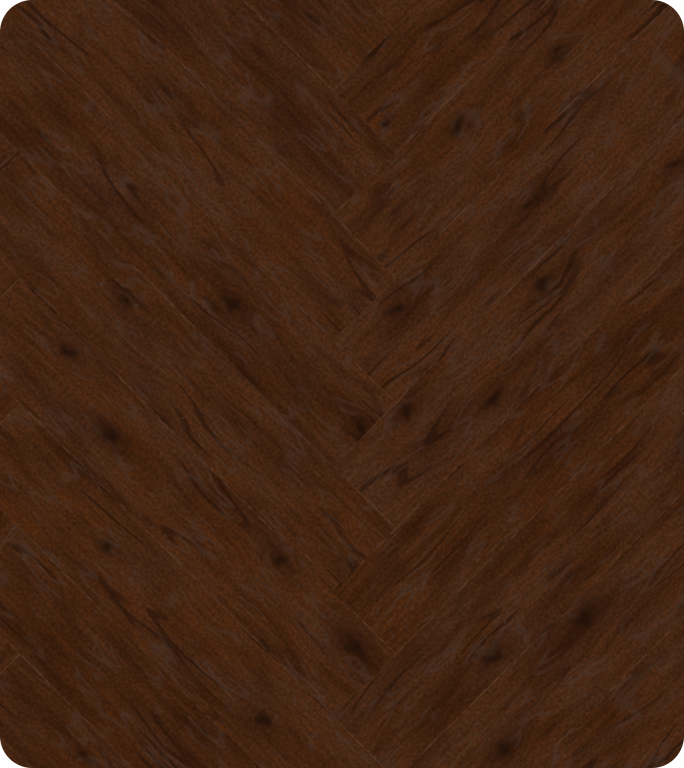
This texture is drawn by a Shadertoy shader. Its source:

```glsl
// Dark stained oak herringbone floor with grain, knots and fine seams on a rounded panel.

const float PLANK_RATIO = 6.0;              // plank length in plank widths
const float HALF_STEP = 0.0816;             // half the vertical repeat, in canvas heights
const vec2 LAYOUT_ORIGIN = vec2(0.026, 0.199);
const float CORNER_RADIUS = 0.042;

const vec3 DEEP_BROWN = vec3(0.200, 0.096, 0.038);
const vec3 WARM_BROWN = vec3(0.285, 0.147, 0.060);
const vec3 ASH_BROWN = vec3(0.280, 0.160, 0.094);
const vec3 KNOT_COLOR = vec3(0.120, 0.057, 0.028);
const vec3 SEAM_COLOR = vec3(0.355, 0.240, 0.180);
const vec3 PORE_COLOR = vec3(0.290, 0.225, 0.200);

vec2 hash2(vec2 p) {
    vec3 q = fract(p.xyx * vec3(0.1031, 0.1030, 0.0973));
    q += dot(q, q.yzx + 33.33);
    return fract((q.xx + q.yz) * q.zy);
}

float cornerSlope(vec2 cell, vec2 offset) {
    float angle = 6.2832 * hash2(cell).x;
    return dot(vec2(cos(angle), sin(angle)), offset);
}

float gradientNoise(vec2 p) {
    vec2 i = floor(p), f = p - i;
    vec2 u = f * f * f * (f * (f * 6.0 - 15.0) + 10.0);
    vec2 e = vec2(1.0, 0.0);
    float low = mix(cornerSlope(i, f), cornerSlope(i + e, f - e), u.x);
    float high = mix(cornerSlope(i + e.yx, f - e.yx), cornerSlope(i + 1.0, f - 1.0), u.x);
    return mix(low, high, u.y);
}

float fbm(vec2 p) {
    float sum = 0.0, amplitude = 1.0;
    for (int octave = 0; octave < 3; octave++) {
        sum += amplitude * gradientNoise(p);
        p = p * 2.03 + 19.7;
        amplitude *= 0.5;
    }
    return sum;
}

// Position along (x) and across (y) the plank; id receives a unique plank number.
vec2 herringbone(vec2 g, out vec2 id) {
    vec2 cell = floor(g);
    float k = mod(cell.x - cell.y, 2.0 * PLANK_RATIO);
    if (k < PLANK_RATIO) {
        id = cell - vec2(k, 0.0);
        return g - id;
    }
    vec2 start = cell - vec2(0.0, 2.0 * PLANK_RATIO - 1.0 - k);
    id = start + 57.0;
    return (g - start).yx;
}

// x: knot darkness, y: sideways push of the grain, z: dark streak beside the knots
vec3 knots(vec2 plank, vec2 id) {
    vec3 result = vec3(0.0);
    vec2 wobble = vec2(gradientNoise(plank * 7.0 + id), gradientNoise(plank * 7.0 - id));
    for (float slot = 0.0; slot < 4.0; slot++) {
        vec2 place = hash2(id * 3.7 + slot * 13.1 + 5.0);
        vec2 kind = hash2(id * 5.3 + slot * 7.9 + 91.0);
        float present = step(0.58, kind.x);
        float radius = mix(0.05, 0.12, kind.y * kind.y);
        vec2 d = plank - vec2((slot + place.x) * 1.5, mix(0.12, 0.88, place.y));
        float r = length((d + 0.07 * wobble) * vec2(0.6, 1.0)) / radius;
        float core = 0.65 * exp(-r * r * 1.8) + 0.3 * exp(-r * r * 0.35);
        result.x = max(result.x, present * core);
        result.y += present * d.y * exp(-r * r * 0.12);
        result.z += present * exp(-dot(d * d, vec2(2.0, 40.0)));
    }
    return result;
}

// Thin lines along the zero contours of a noise field, shown only in patches
float contourLines(vec2 q, float width, float patchLevel) {
    float field = gradientNoise(q);
    float gate = smoothstep(patchLevel, patchLevel + 0.25, gradientNoise(q * vec2(0.9, 0.4) + 71.0));
    return gate * (1.0 - smoothstep(0.3 * width, width, abs(field)));
}

vec3 woodColor(vec2 plank, vec2 id) {
    vec2 tone = hash2(id + 31.0);
    vec2 seed = 80.0 * hash2(id * 1.7 + 11.0);
    vec3 knot = knots(plank, id);
    vec2 q = plank + seed - vec2(0.0, 0.6 * knot.y);
    q.y += 0.07 * gradientNoise(q * vec2(1.1, 1.7) + 5.0);
    float cloud = fbm(q * vec2(0.7, 2.4));
    float streak = fbm(q * vec2(0.8, 9.0) + 7.0);
    float fiber = gradientNoise(q * vec2(4.0, 28.0));
    float speckle = gradientNoise(q * vec2(25.0, 29.0) + 3.0);

    // Hue drifts between warm and ash, then shaded by clouds and streaks
    float hue = 0.15 + 0.6 * tone.x + 0.9 * fbm(q * vec2(1.0, 2.8) + 23.0);
    vec3 color = mix(WARM_BROWN, ASH_BROWN, clamp(hue, 0.0, 1.0));
    float shade = 0.23 + 0.3 * (tone.y - 0.5) - 0.65 * cloud - 0.45 * streak;
    color = mix(color, DEEP_BROWN, clamp(shade + 0.3 * knot.z, 0.0, 1.1));
    color *= 1.0 + 0.14 * fiber + 0.24 * speckle;

    // Dark mineral streaks, fine cracks, pale figure lines and open pores
    float mineral = smoothstep(0.36, 0.85, fbm(q * vec2(0.9, 4.5) + 43.0));
    color = mix(color, KNOT_COLOR, 0.6 * mineral);
    color = mix(color, KNOT_COLOR, 0.5 * contourLines(q * vec2(0.8, 5.0) + 13.0, 0.10, 0.08));
    color = mix(color, PORE_COLOR, 0.35 * contourLines(q * vec2(2.2, 9.0) + 29.0, 0.17, 0.0));
    float pores = smoothstep(0.25, 0.55, gradientNoise(q * vec2(11.0, 28.0) + 61.0));
    color = mix(color, PORE_COLOR, 0.6 * pores * smoothstep(-0.15, 0.45, cloud));
    return mix(color, KNOT_COLOR, 0.9 * knot.x);
}

float seamMask(vec2 plank, float pixel) {
    vec2 edge = min(plank, vec2(PLANK_RATIO, 1.0) - plank);
    return 1.0 - smoothstep(0.0, 0.005 + 0.8 * pixel, min(edge.x, edge.y));
}

float roundedPanel(vec2 p, vec2 halfSize, float radius) {
    vec2 d = abs(p) - halfSize + radius;
    return length(max(d, 0.0)) + min(max(d.x, d.y), 0.0) - radius;
}

void mainImage(out vec4 fragColor, in vec2 fragCoord) {
    vec2 size = vec2(iResolution.x / iResolution.y, 1.0);
    vec2 p = fragCoord / iResolution.y;
    float pixel = 1.0 / iResolution.y;

    // Diagonal grid: x runs down-right, y runs down-left
    vec2 local = (vec2(p.x, 1.0 - p.y) - LAYOUT_ORIGIN) / (2.0 * HALF_STEP);
    vec2 id;
    vec2 plank = herringbone(vec2(local.x + local.y, local.y - local.x), id);
    vec3 color = woodColor(plank, id + 200.0);

    // Seams show as broken pale lines, dark where dirt has settled
    float wear = 0.3 + 0.5 * gradientNoise(p * 11.0 + 9.0) + 0.9 * gradientNoise(p * 110.0);
    float dirt = smoothstep(0.1, 0.4, gradientNoise(p * 8.0 + 37.0));
    vec3 seam = mix(SEAM_COLOR, KNOT_COLOR, dirt);
    color = mix(color, seam, clamp(wear, 0.0, 0.8) * seamMask(plank, pixel / HALF_STEP));

    float outside = roundedPanel(p - 0.5 * size, 0.5 * size, CORNER_RADIUS);
    color = mix(color, vec3(1.0), clamp(outside / pixel + 0.5, 0.0, 1.0));
    fragColor = vec4(color, 1.0);
}
```
